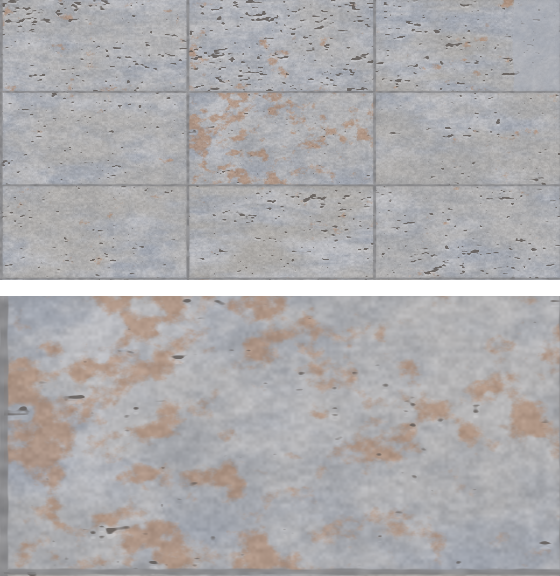
Top: the whole. Bottom: its middle third, enlarged.
A Shadertoy shader for this texture:

```glsl
// Weathered blue-grey travertine: a 3 by 3 grid of 2:1 slabs with thin joints.
// Layered value noise gives clouds, bedding streaks, rust and elongated pits;
// each slab has its own noise offset and its own balance of these layers.

#define SLABS 3.0
#define JOINT_HALF vec2(0.0042, 0.0026)
#define JOINT_SHIFT vec2(0.0045, 0.0050)
#define PIT_SCALE vec2(46.0, 112.0)
#define GRAIN_AMOUNT 0.065
#define BLUE_STONE vec3(0.625, 0.645, 0.685)
#define PALE_STONE vec3(0.735, 0.738, 0.755)
#define WARM_STONE vec3(0.670, 0.655, 0.635)
#define RUST_COLOR vec3(0.680, 0.530, 0.430)
#define PIT_COLOR vec3(0.360, 0.335, 0.320)
#define JOINT_COLOR vec3(0.530, 0.530, 0.540)

// Per slab, rows from the bottom: pits, rust, streaks, warmth
const vec4 SLAB_LOOK[9] = vec4[9](
    vec4(0.40, 0.10, 0.35, 0.65), vec4(0.50, 0.04, 0.95, 0.80), vec4(0.60, 0.12, 0.50, 0.45),
    vec4(0.25, 0.15, 0.20, 0.55), vec4(0.12, 0.85, 0.10, 0.35), vec4(0.35, 0.20, 0.25, 0.60),
    vec4(0.85, 0.18, 0.60, 0.40), vec4(1.00, 0.35, 0.60, 0.45), vec4(0.65, 0.40, 0.85, 0.70));

float hash(vec2 p) {
    vec3 h = fract(p.xyx * vec3(0.1031, 0.1030, 0.0973));
    h += dot(h, h.yzx + 33.33);
    return fract((h.x + h.y) * h.z);
}

float noise(vec2 p) {
    vec2 cell = floor(p), f = fract(p);
    f = f * f * (3.0 - 2.0 * f);
    return mix(mix(hash(cell), hash(cell + vec2(1, 0)), f.x),
               mix(hash(cell + vec2(0, 1)), hash(cell + vec2(1, 1)), f.x), f.y);
}

float fbm(vec2 p) {
    float sum = 0.0, weight = 0.5;
    for (int i = 0; i < 5; i++) {
        sum += weight * noise(p);
        p = mat2(1.96, 0.32, -0.32, 1.96) * p + 11.7;
        weight *= 0.55;
    }
    return sum / 1.055;
}

// Elongated holes, denser where the bedding is porous
float pitMask(vec2 p, float amount) {
    float porous = fbm(p * vec2(5.0, 14.0) + 31.0);
    float field = 0.7 * noise(p * PIT_SCALE + 2.0 * noise(p * 14.0))
                + 0.3 * noise(p * PIT_SCALE * 2.1 + 7.0);
    float threshold = mix(0.85, 0.73, amount) + 0.4 * (0.5 - porous);
    return smoothstep(threshold, threshold + 0.10, field);
}

vec3 stone(vec2 p, vec4 look) {
    // Broad clouds crossed by horizontal bedding
    float clouds = fbm(p * vec2(9.0, 14.0));
    float mottling = fbm(p * vec2(26.0, 38.0) + 5.0);
    float bedding = fbm(vec2(p.x * 3.0, p.y * 42.0 + 2.0 * noise(p * 4.0)));
    float tone = mix(0.5 * clouds + 0.5 * mottling, bedding, 0.55 * look.z);
    vec3 color = mix(BLUE_STONE, PALE_STONE, smoothstep(0.32, 0.66, tone));

    float warmth = fbm(p * vec2(4.0, 11.0) + 19.0);
    color = mix(color, WARM_STONE, look.w * smoothstep(0.28, 0.68, warmth));

    // Rust gathers in flecks inside loose patches
    float rust = 0.45 * fbm(p * vec2(7.0, 10.0) + 43.0) + 0.55 * fbm(p * vec2(28.0, 40.0) + 57.0);
    float rustStart = mix(0.66, 0.51, look.y);
    color = mix(color, RUST_COLOR, 0.65 * smoothstep(rustStart, rustStart + 0.13, rust));

    // Fine grain, then pits with a pale lower lip
    color += GRAIN_AMOUNT * (noise(p * vec2(95.0, 150.0)) - 0.5);
    color += 0.7 * GRAIN_AMOUNT * (noise(p * 240.0) - 0.5);
    float pit = pitMask(p, look.x);
    float lip = max(pitMask(p + vec2(0.0, 0.006), look.x) - pit, 0.0);
    color += 0.05 * lip;
    return mix(color, PIT_COLOR, 0.8 * pit);
}

void mainImage(out vec4 fragColor, in vec2 fragCoord) {
    float pixel = 1.0 / iResolution.y;
    vec2 p = fragCoord * pixel;
    vec2 slabSize = vec2(iResolution.x * pixel, 1.0) / SLABS;
    vec2 grid = (p - JOINT_SHIFT) / slabSize;
    vec2 id = mod(floor(grid), SLABS);
    vec2 local = fract(grid);
    vec4 look = SLAB_LOOK[int(id.x + SLABS * id.y)];

    // A dense bluish band closes the right end of the top right slab
    float band = step(3.5, id.x + id.y) * smoothstep(0.745, 0.755, local.x + 0.012 * noise(p * 30.0));
    look = mix(look, vec4(0.0, 0.0, 0.1, 0.25), band);

    vec3 color = stone(p + id * vec2(7.31, 5.17) + 3.0, look);
    float veins = fbm(mat2(0.8, 0.6, -0.6, 0.8) * p * vec2(70.0, 28.0));
    color = mix(color, mix(BLUE_STONE, PALE_STONE, veins * 0.8), 0.6 * band);

    // Joints with slightly worn edges
    vec2 toEdge = min(local, 1.0 - local) * slabSize;
    vec2 gap = toEdge - JOINT_HALF - 0.0016 * (noise(p * 55.0) - 0.5);
    vec2 cover = 1.0 - smoothstep(-0.5 * pixel, 0.5 * pixel + 0.0015, gap);
    float shade = exp(-max(min(gap.x, gap.y), 0.0) * 220.0);
    color *= 1.0 - 0.05 * shade;
    vec3 joint = JOINT_COLOR + 0.12 * (noise(p * vec2(70.0, 90.0)) - 0.5);
    color = mix(color, joint, 0.85 * max(cover.x, cover.y));

    fragColor = vec4(clamp(color, 0.0, 1.0), 1.0);
}
```
